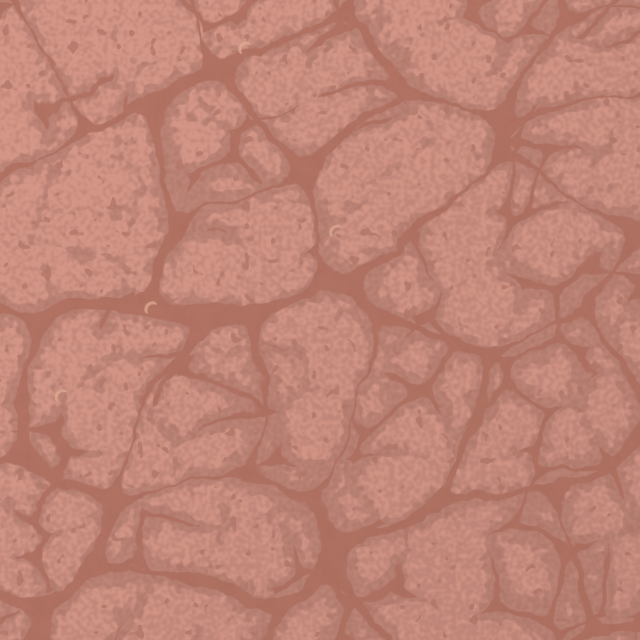
Give the GLSL for this texture, as a Shadertoy shader.

```glsl
// Weathered pink plaster, split by branching clay-red cracks with mottled edges.
#define PLATE_SCALE 4.3
#define BRANCH_SCALE 9.5
#define CRACK_WIDTH 0.0042
#define BRANCH_WIDTH 0.0035
#define JOINT_SHARPNESS 17.0
#define HALO_WIDTH 0.013
#define GRAIN_SCALE 125.0
#define SOFTNESS 0.0016
#define CLAY vec3(0.685, 0.440, 0.380)
#define MOTTLE vec3(0.705, 0.490, 0.440)
#define PLASTER vec3(0.755, 0.527, 0.475)
#define PALE vec3(0.822, 0.580, 0.520)

vec2 hash2(vec2 p) {
    vec3 q = fract(vec3(p.xyx) * vec3(0.1031, 0.1030, 0.0973));
    q += dot(q, q.yzx + 33.33);
    return fract((q.xx + q.yz) * q.zy);
}

float cornerSlope(vec2 cell, vec2 offset) {
    float angle = 6.2832 * hash2(cell + 71.0).x;
    return dot(vec2(cos(angle), sin(angle)), offset);
}

// Gradient noise, roughly -0.7 to 0.7
float noise(vec2 p) {
    vec2 i = floor(p), f = fract(p), e = vec2(0.0, 1.0);
    vec2 u = f * f * f * (f * (f * 6.0 - 15.0) + 10.0);
    float low = mix(cornerSlope(i, f), cornerSlope(i + e.yx, f - e.yx), u.x);
    float high = mix(cornerSlope(i + e.xy, f - e.xy), cornerSlope(i + e.yy, f - e.yy), u.x);
    return mix(low, high, u.y);
}

float fbm(vec2 p) {
    float sum = 0.0, gain = 1.0;
    for (int k = 0; k < 4; k++) {
        sum += gain * noise(p);
        p = mat2(1.6, 1.2, -1.2, 1.6) * p + 5.3;
        gain *= 0.5;
    }
    return sum;
}

vec2 warp(vec2 p) {
    vec2 bend = vec2(fbm(p * 4.0), fbm(p * 4.0 + 37.0));
    vec2 fray = vec2(noise(p * 55.0), noise(p * 55.0 + 19.0));
    return p + 0.040 * bend + 0.0035 * fray;
}

// Distance to the nearest cell border; a smooth minimum swells the joints
float borderDistance(vec2 p) {
    vec2 home = floor(p), nearCell = home, nearest = vec2(9.0);
    for (int y = -1; y <= 1; y++)
    for (int x = -1; x <= 1; x++) {
        vec2 cell = home + vec2(x, y);
        vec2 r = cell + 0.08 + 0.84 * hash2(cell) - p;
        if (dot(r, r) < dot(nearest, nearest)) { nearest = r; nearCell = cell; }
    }
    float sum = 1e-6;
    for (int y = -2; y <= 2; y++)
    for (int x = -2; x <= 2; x++) {
        if (x == 0 && y == 0) continue;
        vec2 cell = nearCell + vec2(x, y);
        vec2 r = cell + 0.08 + 0.84 * hash2(cell) - p;
        sum += exp(-JOINT_SHARPNESS * dot(0.5 * (nearest + r), normalize(r - nearest)));
    }
    return -log(sum) / JOINT_SHARPNESS;
}

// Sparse pale crescents where the plaster has chipped
float chips(vec2 p) {
    vec2 cell = floor(p * 7.0);
    vec2 seed = hash2(cell + 11.0);
    vec2 q = fract(p * 7.0) - 0.3 - 0.4 * seed;
    float arc = abs(length(q) - 0.07) - 0.018 * smoothstep(-0.02, 0.07, q.y - q.x);
    return step(0.92, seed.x) * smoothstep(0.01, -0.01, arc) * step(0.0, q.y - q.x);
}

void mainImage(out vec4 fragColor, in vec2 fragCoord) {
    vec2 uv = fragCoord / iResolution.y;
    float shade = uv.x - uv.y;
    vec2 w = warp(uv);
    vec2 slanted = mat2(0.85, -0.53, 0.53, 0.85) * w * vec2(1.0);
    slanted *= vec2(0.85, 1.15);

    // Main cracks vary in width; thin branches come and go
    float swell = noise(uv * 5.0 + 8.0);
    float mainWidth = CRACK_WIDTH * (1.0 + 3.0 * max(swell, -0.2));
    float mainCrack = borderDistance(slanted * PLATE_SCALE + 3.0) / PLATE_SCALE - mainWidth;
    float presence = smoothstep(-0.18, 0.22, noise(uv * 6.5 + 23.0) + 0.16 * shade);
    float branchWidth = BRANCH_WIDTH * (2.2 * presence - 1.2);
    float branch = borderDistance(slanted * BRANCH_SCALE + 41.0) / BRANCH_SCALE - branchWidth;
    branch += 0.010 * (1.0 - presence);
    float crack = min(mainCrack, branch);

    // Fine grain over broad tonal drift
    float grain = noise(uv * GRAIN_SCALE) + 0.45 * noise(uv * GRAIN_SCALE * 0.45 + 7.0);
    float drift = fbm(uv * 5.0 + 51.0);
    float tone = 0.53 + 0.95 * grain + 0.20 * drift - 0.16 * shade;
    vec3 color = mix(PLASTER, PALE, smoothstep(0.0, 1.0, tone));

    // Ragged grey-pink halo and scattered specks
    float ragged = crack + 0.016 * noise(uv * 75.0 + 13.0) + 0.012 * noise(uv * 28.0);
    float haloReach = HALO_WIDTH * (0.85 + 1.1 * drift + 0.25 * shade);
    float halo = smoothstep(0.004, -0.004, ragged - haloReach);
    color = mix(color, MOTTLE + 0.035 * grain, 0.85 * halo);
    float speck = noise(uv * 48.0 + 29.0) + 0.25 * noise(uv * 110.0);
    color = mix(color, mix(MOTTLE, CLAY, 0.45), 0.85 * smoothstep(0.36, 0.48, speck));

    // Smooth clay filling and pale chips
    float clayEdge = crack + 0.0018 * noise(uv * 110.0 + 3.0);
    vec3 clay = CLAY + 0.012 * noise(uv * 30.0) + 0.008 * grain;
    color = mix(color, clay, smoothstep(SOFTNESS, -SOFTNESS, clayEdge));
    color = mix(color, vec3(0.86, 0.67, 0.57), 0.75 * chips(uv));

    fragColor = vec4(color * (1.0 - 0.018 * shade), 1.0);
}
```
